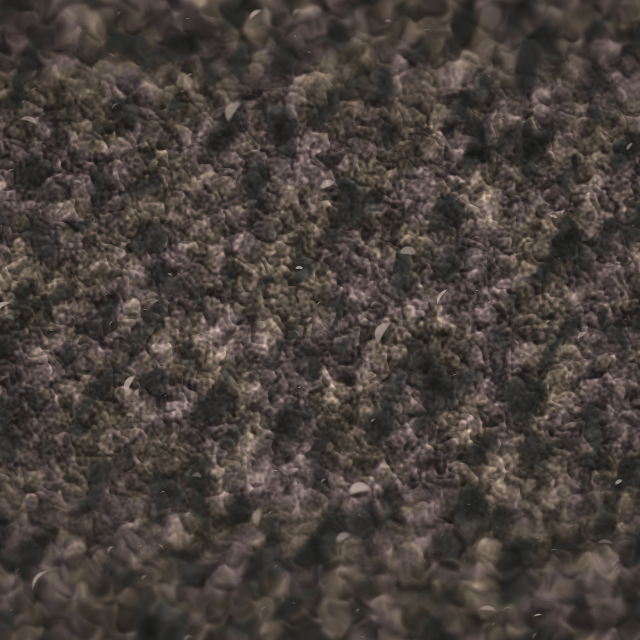
A WebGL 1 fragment shader for this texture:

```glsl
precision highp float;
uniform vec2 u_resolution;

float hash(vec2 p) {
  return fract(sin(dot(p, vec2(127.1, 311.7))) * 43758.5453);
}

vec2 hash2(vec2 p) {
  return vec2(hash(p), hash(p + 57.3));
}

mat2 rotation(float angle) {
  float c = cos(angle), s = sin(angle);
  return mat2(c, s, -s, c);
}

float corner(vec2 cell, vec2 offset, vec2 f) {
  return dot(hash2(cell + offset) * 2.0 - 1.0, f - offset);
}

// Gradient noise scaled to a spread of about one
float noise(vec2 p) {
  vec2 i = floor(p), f = fract(p);
  vec2 u = f * f * (3.0 - 2.0 * f);
  float low = mix(corner(i, vec2(0, 0), f), corner(i, vec2(1, 0), f), u.x);
  float high = mix(corner(i, vec2(0, 1), f), corner(i, vec2(1, 1), f), u.x);
  return 5.8 * mix(low, high, u.y);
}

// Soft-edged cells, each with its own brightness and a lit upper-left side
float grains(vec2 p, float crispness) {
  vec2 i = floor(p), f = fract(p);
  float total = 0.0, weights = 0.0;
  for (int y = -1; y <= 1; y++) {
    for (int x = -1; x <= 1; x++) {
      vec2 cell = vec2(x, y);
      vec2 d = f - cell - hash2(i + cell);
      float w = exp(-crispness * dot(d, d));
      total += w * (hash(i + cell + 19.7) - 0.5 + dot(d, vec2(-0.3, 0.65)));
      weights += w;
    }
  }
  return 3.0 * total / (weights + 1e-5);
}

// Sparse pale chips and fibres, at most one per cell
float flecks(vec2 p, float density, float softness) {
  vec2 i = floor(p);
  vec2 d = fract(p) - 0.3 - 0.4 * hash2(i + 3.1);
  d = rotation(-0.6 - 1.8 * (hash(i + 8.3) - 0.4)) * d;
  d.y += 1.5 * d.x * d.x;
  float halfLength = mix(0.07, 0.24, pow(hash(i + 21.9), 2.0));
  float slimness = mix(0.15, 0.55, hash(i + 33.5));
  float r = length(d / vec2(halfLength, halfLength * slimness));
  float shape = 1.0 - smoothstep(1.0 - softness, 1.0 + softness, r);
  return shape * step(1.0 - density, hash(i + 45.2)) * mix(0.45, 1.0, hash(i + 71.6));
}

void main() {
  vec2 uv = gl_FragCoord.xy / u_resolution.y;
  float focus = smoothstep(0.02, 0.38, uv.y) * (1.0 - smoothstep(0.74, 1.0, uv.y));

  // Irregular ground
  vec2 warp = vec2(noise(uv * 34.0), noise(uv * 34.0 + 41.0));
  vec2 ground = uv + 0.0035 * warp;

  // Clods and shaded hollows, stretched along a steep diagonal
  vec2 slanted = rotation(-1.1) * ground * vec2(0.65, 1.0);
  slanted = (rotation(-1.1) * ground) * vec2(0.65, 1.0);
  float relief = 0.75 * noise(slanted * 17.0) + 0.6 * noise(slanted * 31.0 + 7.0);
  float hollow = smoothstep(0.3, 1.5, -relief);

  // Crumbs, finer and crisper inside the band of focus
  float crumbs = mix(0.6, 0.5, focus) * grains(rotation(0.5) * ground * 46.0, mix(4.0, 11.0, focus));
  crumbs += mix(0.2, 0.55, focus) * grains(rotation(1.2) * ground * 92.0, mix(3.0, 9.0, focus));
  crumbs += 0.4 * focus * noise(rotation(0.8) * uv * 150.0);
  crumbs += 0.25 * noise(rotation(0.3) * ground * 58.0);

  float tone = 0.6 * relief + crumbs * (1.0 - 0.5 * hollow);
  float light = 0.245 + 0.088 * tone + 0.012 * tone * tone;
  light = max(light, 0.075 + 0.012 * tone);

  // Pinkish and tan soil with cool hollows
  float tan = smoothstep(-1.3, 1.3, noise(uv * 10.0 + 5.0) + 0.5 * noise(uv * 45.0));
  vec3 tint = mix(vec3(1.12, 0.97, 0.95), vec3(1.13, 1.0, 0.87), tan);
  tint = mix(tint, vec3(0.96, 1.02, 0.98), 0.65 * hollow);
  vec3 color = light * tint;

  // Pale chips, then small glints
  float softness = mix(0.6, 0.25, focus);
  float chips = flecks(rotation(0.2) * uv * 13.0, 0.13, softness);
  float glints = flecks(rotation(0.7) * uv * 34.0 + 90.0, 0.10, softness + 0.15);
  color = mix(color, vec3(0.76, 0.69, 0.65), 0.85 * chips);
  color = mix(color, vec3(0.66, 0.61, 0.56), 0.6 * glints);

  // Falloff towards the corners
  vec2 fromCenter = gl_FragCoord.xy / u_resolution - 0.5;
  color *= 1.06 - 0.4 * dot(fromCenter, fromCenter);
  gl_FragColor = vec4(color, 1.0);
}
```
